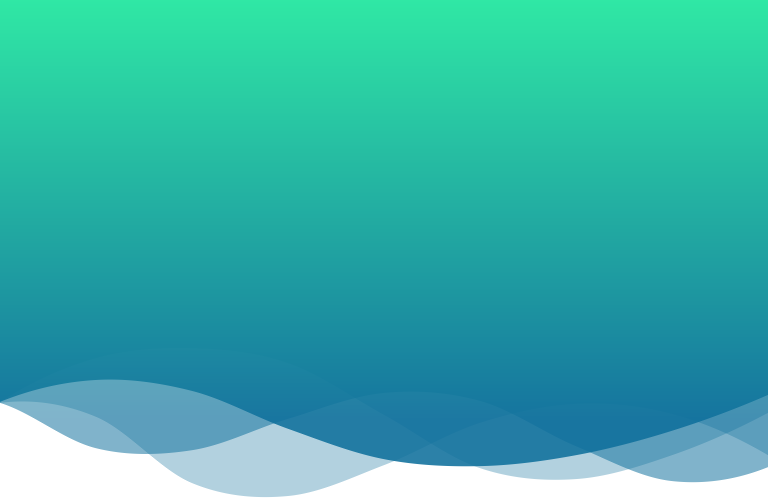
Write a Shadertoy shader that draws this background.

```glsl
// A green-to-blue sky of colour that ends in overlapping waves on white.
// Each wave edge is a smooth cubic through evenly spaced heights; three
// translucent layers are blended first, then the nearly opaque main one.

const vec3 PAPER = vec3(1.0);
const vec3 MINT = vec3(0.165, 0.906, 0.636);
const vec3 DEEP_BLUE = vec3(0.059, 0.439, 0.612);
const float GRADIENT_BASE = 0.157;  // height where the deep blue is reached
const float PALE_ALPHA = 0.32;
const float MEDIUM_ALPHA = 0.53;
const float MAIN_ALPHA = 0.88;

// Edge heights as a share of the canvas height. The first and last knot
// lie outside the canvas and only shape the slope at its sides.
const int KNOTS = 11;
const float MAIN_EDGE[KNOTS] = float[KNOTS](
    0.082, 0.193, 0.237, 0.215, 0.139, 0.078, 0.064, 0.086, 0.135, 0.207, 0.303);
const float HIGH_EDGE[KNOTS] = float[KNOTS](
    0.036, 0.193, 0.281, 0.301, 0.271, 0.167, 0.060, 0.038, 0.086, 0.171, 0.291);
const float LOW_EDGE[KNOTS] = float[KNOTS](
    0.114, 0.191, 0.163, 0.030, 0.004, 0.066, 0.151, 0.189, 0.169, 0.086, -0.058);
const float MIDDLE_EDGE[KNOTS] = float[KNOTS](
    0.217, 0.191, 0.100, 0.096, 0.159, 0.211, 0.195, 0.104, 0.034, 0.062, 0.189);

// Catmull-Rom curve through the knots, with x from 0 to 1
float edgeHeight(float knots[KNOTS], float x) {
    float position = clamp(x, 0.0, 1.0) * float(KNOTS - 3);
    int i = min(int(position), KNOTS - 4);
    float t = position - float(i);
    float a = knots[i], b = knots[i + 1], c = knots[i + 2], d = knots[i + 3];
    return b + 0.5 * t * (c - a
        + t * (2.0 * a - 5.0 * b + 4.0 * c - d
        + t * (3.0 * (b - c) + d - a)));
}

// Antialiased coverage of the area above a wave edge
float coverAbove(float knots[KNOTS], vec2 uv) {
    float pixel = 1.0 / iResolution.y;
    return clamp((uv.y - edgeHeight(knots, uv.x)) / pixel + 0.5, 0.0, 1.0);
}

void mainImage(out vec4 fragColor, in vec2 fragCoord) {
    vec2 uv = fragCoord / iResolution.xy;

    // Vertical gradient shared by all layers
    float rise = clamp((uv.y - GRADIENT_BASE) / (1.0 - GRADIENT_BASE), 0.0, 1.0);
    vec3 tint = mix(DEEP_BLUE, MINT, rise);

    // Translucent waves, then the main body
    vec3 color = PAPER;
    color = mix(color, tint, PALE_ALPHA * coverAbove(LOW_EDGE, uv));
    color = mix(color, tint, PALE_ALPHA * coverAbove(HIGH_EDGE, uv));
    color = mix(color, tint, MEDIUM_ALPHA * coverAbove(MIDDLE_EDGE, uv));
    color = mix(color, tint, MAIN_ALPHA * coverAbove(MAIN_EDGE, uv));

    fragColor = vec4(color, 1.0);
}
```
